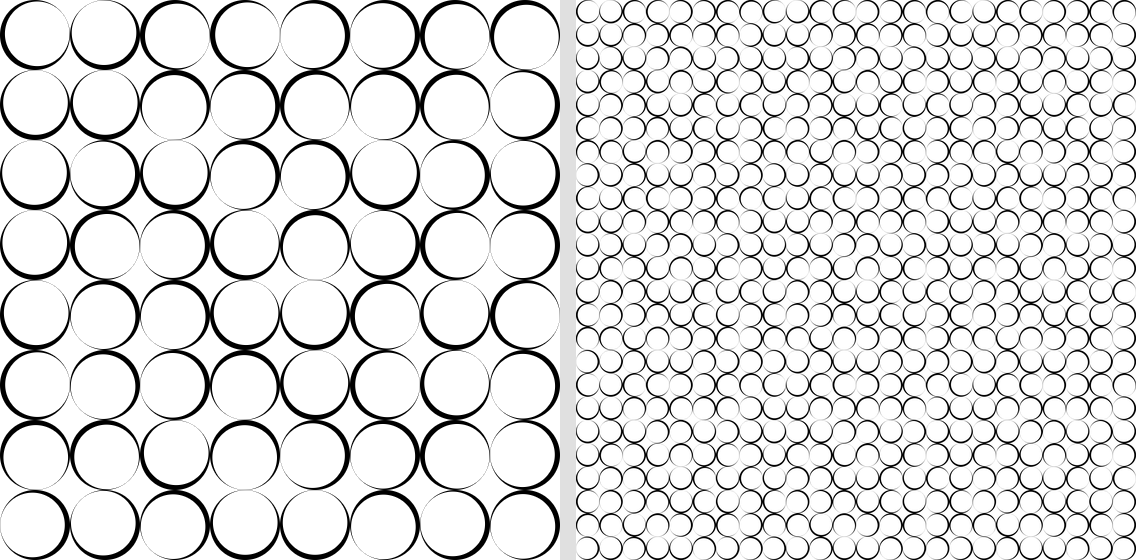
Left: one tile. Right: repeated 3 by 3.
Reproduce this pattern procedurally as a three.js fragment shader.

```glsl
varying vec2 vUv;

const float REPEATS = 8.0;
const float TAU = 6.2831853;

// Random value from 0 to 1 for each whole-numbered cell
float cellHash(vec2 cell) {
  vec2 p = fract((cell + 1.7) * vec2(0.1031, 0.1137));
  p += dot(p, p.yx + 33.33);
  return fract((p.x + p.y) * p.x * 43.17);
}

// Smoothed coverage of a disc
float disc(vec2 p, vec2 center, float radius, float edge) {
  return clamp(0.5 + (radius - length(p - center)) / edge, 0.0, 1.0);
}

// Ring whose off-centre hole makes it swell on one side
float swellingRing(vec2 p, float angle, float outer, float inner, float shift, float edge) {
  vec2 hole = -shift * vec2(cos(angle), sin(angle));
  return clamp(disc(p, vec2(0.0), outer, edge) - disc(p, hole, inner, edge), 0.0, 1.0);
}

void main() {
  vec2 grid = vUv * REPEATS;
  float edge = max(fwidth(grid.x), fwidth(grid.y));

  // Each cell turns the heavy side of its ring by a random angle
  vec2 cell = mod(floor(grid), REPEATS);
  vec2 local = fract(grid) - 0.5;
  float angle = TAU * cellHash(cell);

  float ink = swellingRing(local, angle, 0.5, 0.4615, 0.036, edge);

  vec3 paperColor = vec3(1.0);
  vec3 inkColor = vec3(0.0);
  gl_FragColor = vec4(mix(paperColor, inkColor, ink), 1.0);
}
```
